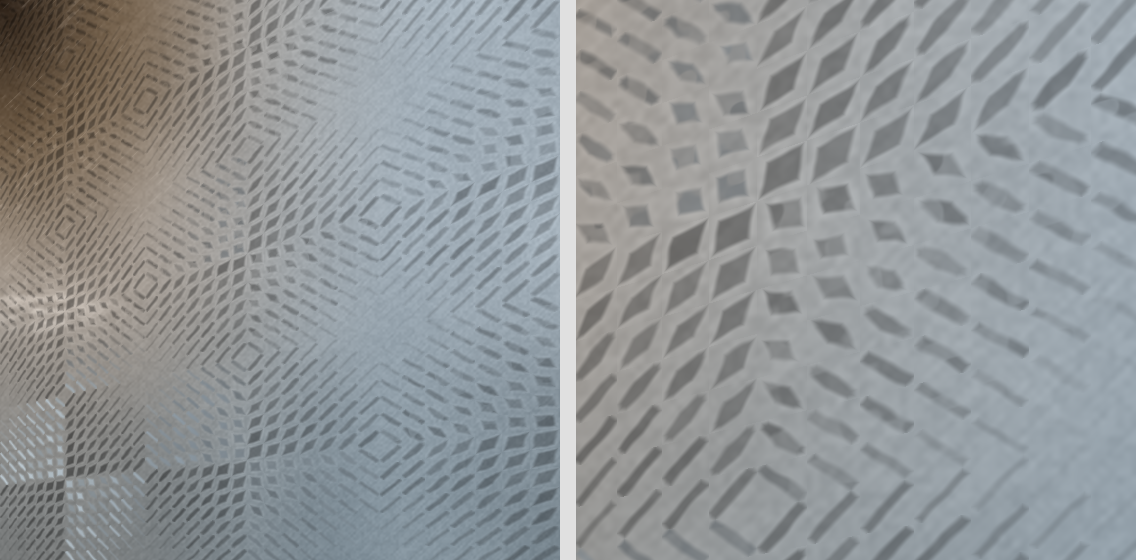
Left: the whole. Right: its middle third, enlarged.
Write a Shadertoy shader that draws this texture.

```glsl
// Perforated metal sheet receding to the left: mirrored square tiles of slits
// that open from thin strokes into lozenges. A projective map places the tiles,
// distance functions cut the holes, and gradients plus noise light the metal.

const float HOLES = 7.0; // holes along one tile side

float hash(vec2 p) {
    vec3 q = fract(p.xyx * vec3(0.1031, 0.1030, 0.0973));
    q += dot(q, q.yzx + 33.33);
    return fract((q.x + q.y) * q.z);
}

float noise(vec2 p) {
    vec2 i = floor(p), f = fract(p);
    f = f * f * (3.0 - 2.0 * f);
    return mix(mix(hash(i), hash(i + vec2(1, 0)), f.x),
               mix(hash(i + vec2(0, 1)), hash(i + vec2(1, 1)), f.x), f.y);
}

// Canvas position to tile units, with the vanishing point off to the left
vec2 sheetCoords(vec2 p) {
    return vec2(9.5 * p.x / (1.0 + 0.9 * p.x),
                (p.y - 0.27 - 0.21 * p.x) / (0.137 + 0.107 * p.x));
}

// Stroke when roundness is 0, lozenge when it is 1
float slitDistance(vec2 p, vec2 halfSize, float roundness) {
    vec2 a = abs(p), r = a / halfSize;
    float lozenge = (r.x + r.y - 1.0) * halfSize.x * halfSize.y / length(halfSize);
    float stroke = max(a.x - halfSize.x, a.y - halfSize.y);
    return mix(stroke, lozenge, roundness);
}

// Warm shade at upper left, cool daylight on the right
vec3 metalColor(vec2 p) {
    vec3 warm = mix(vec3(0.49, 0.50, 0.50), vec3(0.64, 0.60, 0.56), smoothstep(0.05, 0.55, p.y));
    vec3 cool = mix(vec3(0.51, 0.57, 0.61), vec3(0.64, 0.69, 0.73), smoothstep(0.0, 0.65, p.y));
    vec3 c = mix(warm, cool, smoothstep(0.15, 0.75, p.x + 0.15 * (0.5 - p.y)));
    float corner = length((p - vec2(0.0, 1.0)) * vec2(1.0, 0.8));
    c = mix(vec3(0.46, 0.38, 0.29), c, smoothstep(0.14, 0.47, corner));
    c = mix(vec3(0.15, 0.11, 0.08), c, smoothstep(-0.08, 0.26, corner));
    return c * (1.0 - 0.10 * smoothstep(0.75, 1.05, p.x) * smoothstep(0.6, 0.2, p.y));
}

void mainImage(out vec4 fragColor, in vec2 fragCoord) {
    vec2 p = fragCoord / iResolution.xy;
    vec2 uv = sheetCoords(p);
    vec2 holeId = floor(uv * HOLES);
    float rnd = hash(holeId + 71.0);
    float tileRnd = hash(floor(uv) + 19.0);

    // Fold the tiles: nested diamonds at (0,0) and (1,1), widest holes at (0,1)
    vec2 side = mod(uv + vec2(0.0, 1.0), 2.0) - 1.0;
    vec2 cell = abs(side) * HOLES;
    vec2 center = (floor(cell) + 0.5) / HOLES;
    float opening = 0.5 + 0.5 * (center.y - center.x);
    float backSlant = step(0.0, side.x * side.y);

    // Slits run along the folded diagonal; back-slanted ones become small blobs
    vec2 q = fract(cell) - 0.5;
    vec2 slit = vec2(q.x + q.y, q.y - q.x) * 0.7071;
    float blob = backSlant * smoothstep(0.5, 0.75, opening);
    slit += blob * 0.14 * (vec2(rnd, hash(holeId + 7.0)) - 0.5);
    slit += 0.08 * (vec2(noise(uv * 16.0 + 40.0), noise(uv * 17.0 + 90.0)) - 0.5);
    float gap = pow(max(opening - 0.12, 0.0), 2.0);
    vec2 halfSize = vec2(0.065 + (0.56 - 0.1 * backSlant) * gap, 0.60);
    halfSize.y -= blob * (0.10 + 0.10 * rnd);
    float d = slitDistance(slit, halfSize, smoothstep(0.4, 0.75, opening));
    float soft = 0.05 + 0.55 * length(fwidth(uv * HOLES));
    float hole = smoothstep(soft, -soft, d) * smoothstep(0.05, 0.4, opening);

    // Brushed metal with grain, slanted scratches and a broad sheen at left
    vec3 metal = metalColor(p);
    float leftSide = 1.0 - smoothstep(0.0, 0.4, p.x);
    float scratch = noise(vec2(p.x + p.y, p.y - p.x) * vec2(30.0, 190.0));
    metal += 0.04 * (noise(p * 210.0) - 0.5) + 0.03 * (scratch - 0.5);
    metal += 0.05 * (noise(p * 7.0) - 0.5);
    metal += 0.08 * leftSide * smoothstep(0.4, 0.7, p.y) * smoothstep(0.78, 1.0, scratch);
    vec2 sheen = (p - vec2(0.06, 0.45)) / vec2(0.13, 0.05);
    metal += 0.20 * exp(-dot(sheen, sheen)) * noise(p * vec2(45.0, 90.0));

    // Pale strands between wide holes
    metal += 0.05 * opening * opening * smoothstep(0.25, 0.0, d) * (1.0 - hole);

    // Backing seen through the holes: dark, or pale through some tiles
    float lowLeft = (1.0 - smoothstep(0.28, 0.42, p.y)) * (1.0 - smoothstep(0.3, 0.6, p.x));
    vec3 dark = metal * mix(0.70, 0.79, smoothstep(0.15, 0.6, p.x));
    dark *= 0.95 + 0.14 * rnd - 0.07 * opening - 0.06 * lowLeft;
    vec3 pale = mix(vec3(0.54, 0.59, 0.63), vec3(0.74, 0.79, 0.82), leftSide);
    float glow = max(lowLeft, 0.5 * step(0.5, tileRnd) * smoothstep(0.25, 0.5, p.x));
    vec3 backing = mix(dark, pale, backSlant * glow * (0.6 + 0.4 * rnd));

    // Torn, half-shaded interior of the back-slanted holes
    float torn = smoothstep(0.4, 0.6, noise(uv * 19.0));
    backing = mix(backing, metal * 0.92, 0.6 * torn * backSlant * (1.0 - lowLeft));

    fragColor = vec4(clamp(mix(metal, backing, hole), 0.0, 1.0), 1.0);
}
```
